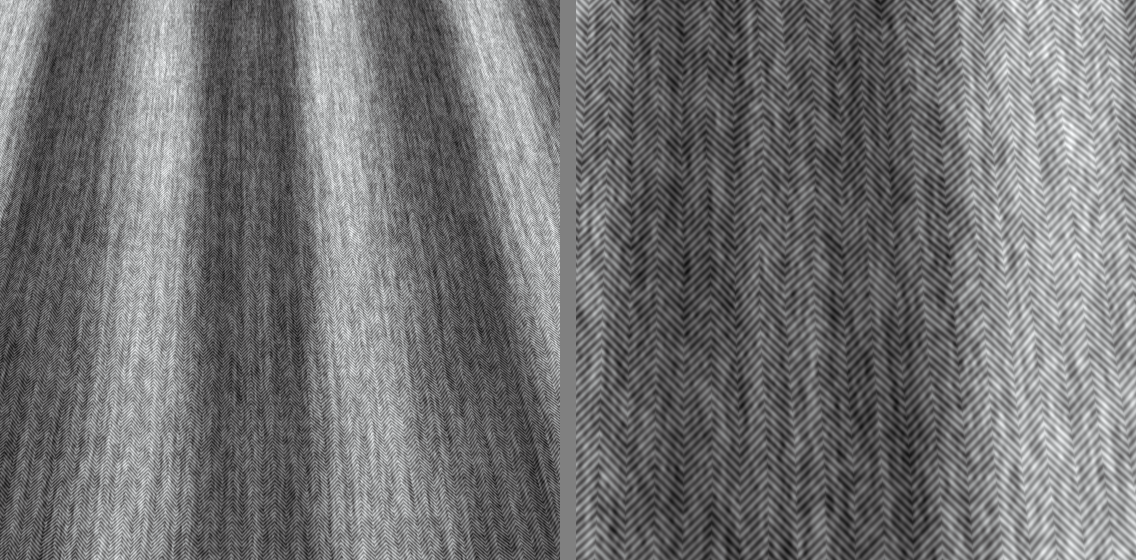
Left: the whole. Right: its middle third, enlarged.
Give the GLSL for this texture, as a Shadertoy shader.

```glsl
// Draped grey herringbone cloth: soft folds fan out from the top edge,
// and the weave follows them, growing coarser towards the bottom.
// Fold coordinates drive the shading, the zigzag ribs and the thread noise.

float hash(vec2 p) {
    return fract(sin(dot(p, vec2(127.1, 311.7))) * 43758.5453);
}

float noise(vec2 p) {
    vec2 i = floor(p), f = fract(p);
    f = f * f * (3.0 - 2.0 * f);
    return mix(mix(hash(i), hash(i + vec2(1, 0)), f.x),
               mix(hash(i + vec2(0, 1)), hash(i + vec2(1, 1)), f.x), f.y);
}

// Brightness of the folds; every ridge has its steep side facing the centre,
// and that side softens towards the bottom.
float foldShade(float u, float down) {
    float r = fract(u + 0.9) - 0.5;
    float inward = u > 0.1 ? -r : r;
    float ridge = smoothstep(-0.43, -0.04, inward)
                * (1.0 - smoothstep(0.04, mix(0.27, 0.36, down), inward));
    float crease = exp(-90.0 * (inward - 0.34) * (inward - 0.34));
    float valleyGlow = exp(-40.0 * (u - 0.1) * (u - 0.1));
    return 0.35 + mix(0.39, 0.25, down) * ridge
         - 0.05 * crease + 0.02 * valleyGlow;
}

// Zigzag ribs, faded where they become finer than the pixel grid.
float herringbone(float columns, float rows, float rate) {
    float zigzag = abs(fract(columns) - 0.5) * 2.0;
    float rib = sin(6.28318 * (rows + 3.0 * zigzag));
    return rib * (1.0 - smoothstep(0.3, 0.62, rate));
}

void mainImage(out vec4 fragColor, in vec2 fragCoord) {
    vec2 uv = fragCoord / iResolution.xy;
    float down = 1.0 - uv.y;

    // Fan coordinates: u counts folds, rows counts ribs in perspective
    float foldWidth = mix(0.267, 0.462, down);
    float u = (uv.x - 0.413) / foldWidth;
    float rows = 274.0 * log(1.0 + 1.08 * down);
    float rowRate = 296.0 / (1.0 + 1.08 * down) / iResolution.y;
    float columnRate = 69.0 / foldWidth / iResolution.x;
    float columns = u * 11.5 + 0.2 * (noise(vec2(u * 9.0, rows * 0.05)) - 0.5);

    // Folds with slightly wandering edges
    float wander = 0.05 * (noise(vec2(u * 3.0, down * 4.0)) - 0.5);
    float shade = foldShade(u + wander, down);

    // Weave: ribs, alternating column tone, lengthwise yarns and loose grain
    float rib = herringbone(columns, rows, max(rowRate, columnRate));
    float columnTone = smoothstep(-0.4, 0.4, sin(6.28318 * (columns + 0.25))) - 0.5;
    float warp = noise(vec2(u * 75.0, rows * 0.06)) - 0.5;
    float yarn = noise(vec2(u * 110.0, rows * 0.25 + 70.0)) - 0.5;
    float weft = noise(vec2(u * 14.0, rows * 0.8 + 40.0)) - 0.5;
    float grain = noise(vec2(u * 140.0, rows * 0.9)) - 0.5;
    float patchTone = noise(vec2(u * 16.0, rows * 0.05 + 9.0)) - 0.5;
    float weave = 0.26 * rib + 0.08 * columnTone + 0.28 * warp + 0.3 * yarn
                + 0.08 * weft + 0.45 * grain + 0.1 * patchTone;

    // Bright yarn is less contrasted than the shaded cloth
    float light = shade * (1.0 + weave * mix(1.15, 0.65, smoothstep(0.3, 0.75, shade)));
    vec3 tint = mix(vec3(1.0, 0.985, 0.995), vec3(0.99, 1.0, 1.005),
                    smoothstep(0.3, 0.6, light));
    fragColor = vec4(clamp(light * tint, 0.0, 1.0), 1.0);
}
```
